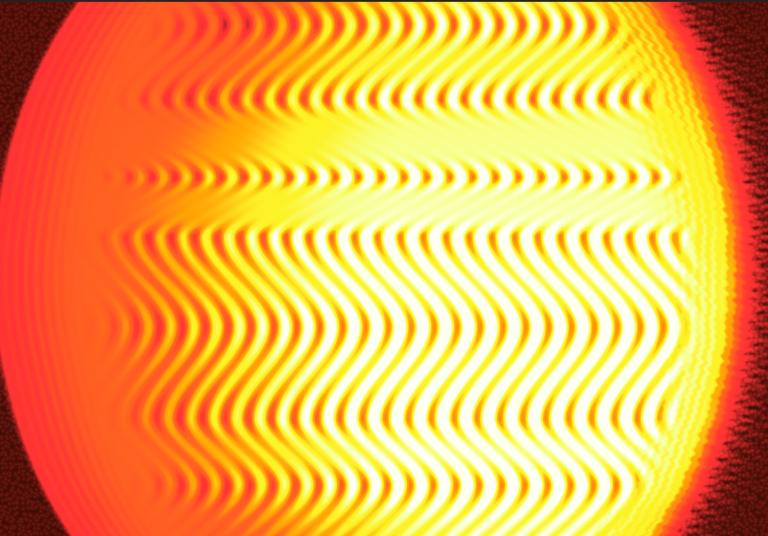
Reproduce this pattern procedurally as a WebGL 2 fragment shader.

```glsl
#version 300 es
precision highp float;
uniform vec2 u_resolution;
out vec4 outColor;

const float TAU = 6.2831853;

vec2 hash2(vec2 c) {
  return fract(sin(vec2(dot(c, vec2(127.1, 311.7)), dot(c, vec2(269.5, 183.3)))) * 43758.5);
}

// Distance to the nearest scattered cell point
float cellular(vec2 p) {
  vec2 cell = floor(p);
  float nearest = 1.0;
  for (int j = -1; j <= 1; j++)
    for (int i = -1; i <= 1; i++) {
      vec2 c = cell + vec2(i, j);
      nearest = min(nearest, length(c + hash2(c) - p));
    }
  return nearest;
}

// Heat ramp: brown, red, orange, amber, yellow, cream, white
vec3 heat(float v) {
  vec3 c = mix(vec3(0.25, 0.05, 0.02), vec3(1.0, 0.2, 0.2), smoothstep(0.0, 0.15, v));
  c = mix(c, vec3(1.0, 0.38, 0.13), smoothstep(0.15, 0.32, v));
  c = mix(c, vec3(1.0, 0.65, 0.02), smoothstep(0.32, 0.5, v));
  c = mix(c, vec3(0.99, 0.95, 0.15), smoothstep(0.48, 0.68, v));
  c = mix(c, vec3(0.97, 1.0, 0.57), smoothstep(0.7, 0.87, v));
  return mix(c, vec3(0.99, 1.0, 0.95), smoothstep(0.85, 1.0, v));
}

// Sideways fringe shift at height y, and its slope
vec2 fringeShift(float y) {
  // Turning points as (height, shift), from top to bottom
  const vec2 turns[9] = vec2[9](
    vec2(1.10, 0.43), vec2(0.954, 0.548), vec2(0.814, 0.439),
    vec2(0.669, 0.626), vec2(0.558, 0.491), vec2(0.390, 0.597),
    vec2(0.219, 0.506), vec2(0.095, 0.595), vec2(-0.07, 0.474));
  vec2 result = vec2(0.5, 0.0);
  for (int i = 0; i < 8; i++) {
    vec2 a = turns[i], b = turns[i + 1];
    if (y <= a.x && y > b.x) {
      float t = (a.x - y) / (a.x - b.x);
      float slope = 6.0 * t * (1.0 - t) * (b.y - a.y) / (a.x - b.x);
      result = vec2(mix(a.y, b.y, t * t * (3.0 - 2.0 * t)), slope);
    }
  }
  return result;
}

void main() {
  vec2 p = gl_FragCoord.xy / u_resolution.y;

  // Distances inward from the left and right rims of the disc
  float rise = (p.y - 0.489) / 0.805;
  float halfChord = 0.703 * sqrt(max(1.0 - rise * rise, 0.0));
  float fromLeft = p.x - 0.691 + halfChord;
  float fromRight = 0.691 + halfChord - p.x;
  float ripple = 0.002 * sin(p.y * 173.0 + 3.0 * sin(p.y * 41.0))
               + 0.0015 * sin(p.y * 391.0 + p.x * 130.0);
  fromRight += ripple;

  // Broad illumination
  float light = 0.17 + 0.14 * smoothstep(0.0, 0.2, fromLeft)
              + 0.6 * smoothstep(0.14, 0.75, fromLeft);
  float body = smoothstep(0.1, 0.4, fromLeft);
  light -= body * (0.17 * smoothstep(0.55, 1.0, p.y) + 0.1 * smoothstep(0.15, 0.0, p.y));
  light += 0.06 * smoothstep(0.5, 0.8, fromLeft) * smoothstep(0.65, 0.4, p.y);
  light -= 0.2 * smoothstep(0.2, 0.04, fromRight);
  light = mix(0.17, light, smoothstep(-0.005, 0.055, fromRight));

  // Bent interference fringes, faint where they shear steeply
  vec2 shift = fringeShift(p.y);
  float wave = cos(TAU * (p.x - shift.x) / 0.0427);
  float contrast = exp(-1.1 * shift.y * shift.y);
  contrast *= smoothstep(0.13, 0.32, fromLeft) * smoothstep(0.07, 0.15, fromRight);
  light -= contrast * (0.5 * light * wave + 0.06);

  // Diffraction rings along both rims
  float ringRight = sin(fromRight * 340.0 + 1.2 * sin(p.y * 23.0));
  light += 0.05 * ringRight * smoothstep(0.01, 0.03, fromRight) * smoothstep(0.2, 0.06, fromRight);
  float ringLeft = sin(fromLeft * 330.0 + 0.7 * sin(p.y * 17.0));
  light += 0.022 * ringLeft * smoothstep(0.22, 0.03, fromLeft);

  // Dark surround with a hairy glow on the right and fine speckle
  float hairs = 0.5 + 0.25 * sin(p.y * 260.0 + p.x * 110.0 + 2.0 * sin(p.y * 57.0))
              + 0.25 * sin(p.y * 431.0 - p.x * 70.0);
  float speckle = cellular(p * 130.0);
  float glow = 0.14 * exp(min(fromRight, 0.0) / (0.012 + 0.035 * hairs));
  float surround = 0.05 * (1.0 - speckle) + glow * step(0.691, p.x);
  float inside = smoothstep(-0.012, 0.012, fromLeft) * smoothstep(-0.012, 0.006, fromRight);
  vec3 color = heat(mix(surround, light, inside));

  // Thin dark strip along the top
  color = mix(color, vec3(0.15, 0.13, 0.13), smoothstep(0.995, 0.998, p.y));
  outColor = vec4(color, 1.0);
}
```
